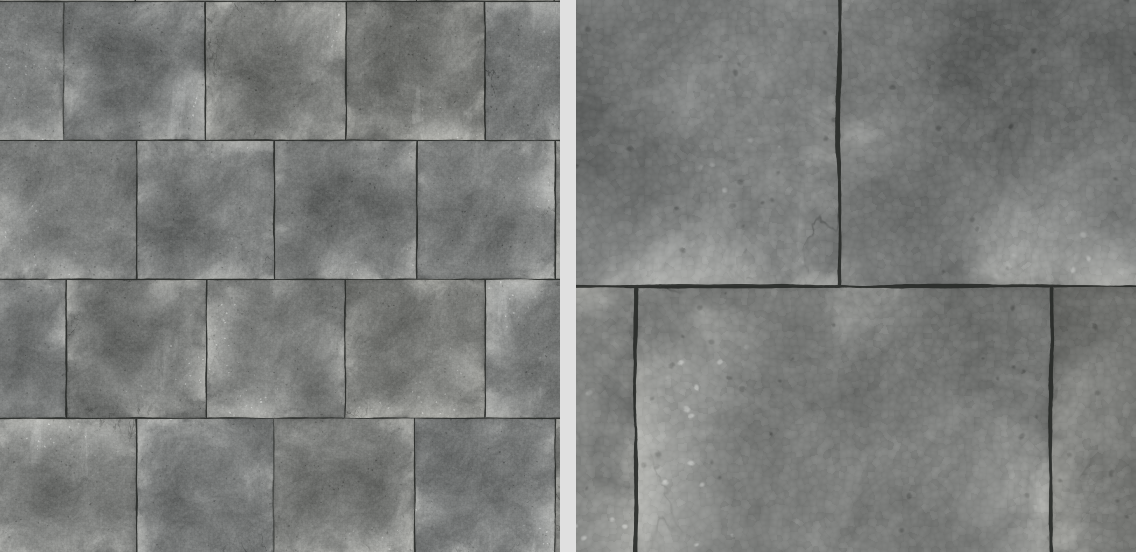
Left: the whole. Right: its middle third, enlarged.
Write a Shadertoy shader that draws this texture.

```glsl
float hash(vec2 p) {
    vec3 q = fract(p.xyx * vec3(0.1031, 0.1030, 0.0973));
    q += dot(q, q.yzx + 33.33);
    return fract((q.x + q.y) * q.z);
}

// Layered, warped sines: roughly -1 to 1
float clouds(vec2 p) {
    float sum = 0.0, amp = 0.55;
    for (int i = 0; i < 7; i++) {
        p = mat2(0.8, 0.6, -0.6, 0.8) * p + 0.3 * sin(p.yx * 1.3 + float(i) * 1.7);
        sum += amp * sin(p.x) * sin(p.y + 1.0);
        p = p * 1.9 + 2.3;
        amp *= 0.6;
    }
    return sum;
}

// Cellular noise: distance to the nearest point, and that point's random value
vec2 cells(vec2 p) {
    vec2 best = vec2(9.0, 0.0);
    for (int y = -1; y <= 1; y++)
    for (int x = -1; x <= 1; x++) {
        vec2 c = floor(p) + vec2(x, y);
        vec2 point = c + 0.1 + 0.8 * vec2(hash(c), hash(c + 71.3));
        float d = length(p - point);
        if (d < best.x) best = vec2(d, hash(c + 19.7));
    }
    return best;
}

void mainImage(out vec4 fragColor, in vec2 fragCoord) {
    vec2 uv = fragCoord / iResolution.xy;
    float pixel = 4.0 / iResolution.x;

    // Slab grid: rows counted from the top, every other row shifted by half
    vec2 g = vec2(uv.x * 4.0, (0.9974 - uv.y) / 0.2517);
    float wobble = clouds(g * 7.0 + 40.0);
    float rowJoint = floor(g.y + 0.5);
    float dy = g.y - rowJoint + 0.003 * wobble;
    float row = rowJoint - step(dy, 0.0);
    float u = g.x + (mod(row, 2.0) < 0.5 ? 0.535 : 0.035);
    float colJoint = floor(u + 0.5);
    float jointRandom = hash(vec2(colJoint + 13.0, row + 5.0));
    float dx = u - colJoint - 0.03 * (jointRandom - 0.5) + 0.005 * wobble;
    vec2 slab = vec2(colJoint - step(dx, 0.0), row);
    float edge = min(abs(dx), abs(dy));

    // Independent surface for each slab
    float seed = hash(slab + 31.0);
    vec2 p = g + vec2(seed * 37.0, hash(slab + 57.0) * 29.0);
    float stain = clouds(p * 7.0);
    float patches = clouds(p * 3.2 + 15.0);
    float relief = stain - clouds((p + vec2(0.012, 0.016)) * 7.0);
    vec2 grain = cells(p * 60.0);
    float tone = 0.497 + 0.05 * (seed - 0.5) + 0.06 * stain + 0.075 * patches;
    tone += 0.05 * relief + 0.04 * (grain.y - 0.5) + 0.04 * (0.4 - grain.x);
    tone -= 0.045 * smoothstep(0.05, 0.35, edge);

    // Pale worn borders, broken up by the patches
    float wear = exp(-edge * 12.0) * smoothstep(-0.25, 0.6, patches + 0.5 * stain);
    tone += 0.16 * wear;

    // Faint pale runs down the face
    float runs = clouds(vec2(p.x * 14.0, p.y * 2.5));
    tone += 0.06 * smoothstep(0.35, 0.85, runs) * smoothstep(0.0, 0.5, patches);

    // Irregular mineral flecks in clusters, and tiny dark pits
    vec2 fleck = cells(p * 32.0 + 0.6 * vec2(stain, wobble));
    float fleckShape = smoothstep(0.35, 0.1, fleck.x + 0.25 * abs(stain));
    tone += 0.14 * fleckShape * step(0.9, fleck.y) * smoothstep(0.15, 0.6, patches);
    tone -= 0.09 * fleckShape * step(fleck.y, 0.035);

    // Short cracks close to the borders
    float crackLine = smoothstep(0.06, 0.0, abs(clouds(p * vec2(6.0, 4.0) + 9.0)));
    float crackArea = smoothstep(0.15, 0.03, edge) * smoothstep(0.2, 0.5, clouds(p * 2.3 + 4.0));
    tone -= 0.1 * crackLine * crackArea;

    // Cool slab faces, slightly warm where worn
    vec3 tint = mix(vec3(-0.007, 0.004, 0.006), vec3(0.004, 0.006, -0.014),
                    clamp(0.2 + 0.5 * hash(slab + 83.0) + 0.4 * wear, 0.0, 1.0));
    vec3 color = vec3(tone) + tint;
    color = mix(color, vec3(0.64, 0.64, 0.62), 0.6 * step(row, -0.5));

    // Thin dark joints with uneven width and a soft grimy margin
    vec2 width = vec2(0.0045, 0.0035) + 0.003 * clouds(g * 8.0 + 3.0);
    vec2 joint = 1.0 - smoothstep(width - pixel * 0.5, width + pixel * 0.7, abs(vec2(dx, dy)));
    joint.x *= mix(0.45, 1.0, smoothstep(0.03, 0.25, jointRandom));
    float grime = exp(-edge * 60.0) * (0.5 + 0.5 * wobble);
    color *= 1.0 - 0.25 * grime;
    color = mix(color, vec3(0.15, 0.16, 0.15), 0.9 * max(joint.x, joint.y));

    fragColor = vec4(clamp(color, 0.0, 1.0), 1.0);
}
```
